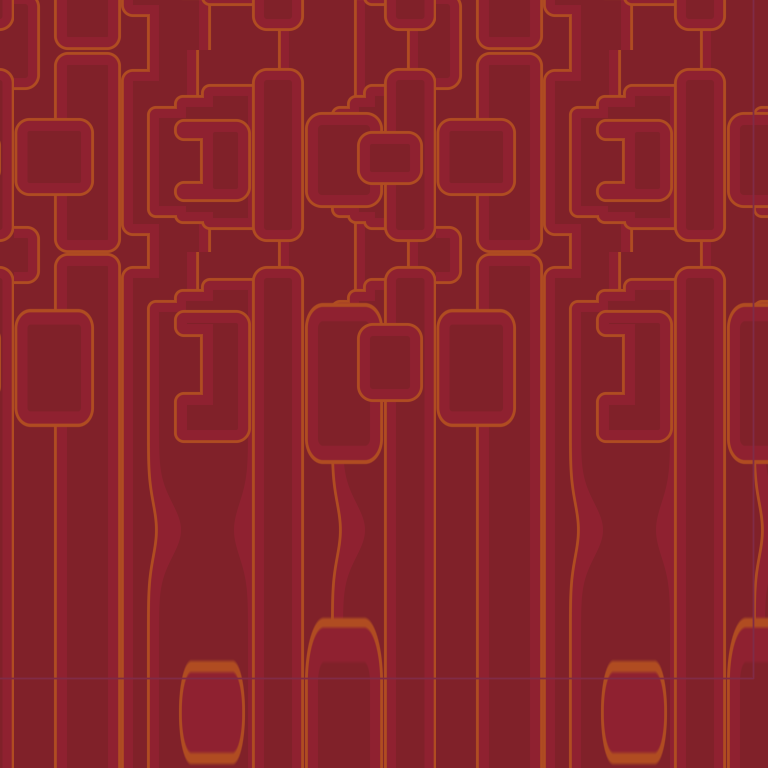
Reproduce this pattern procedurally as a Shadertoy shader.

```glsl
// Overlapping rounded panels, bars and stepped plates in dark red, traced in orange.
// Each shape is a distance field painted back to front as outline, crimson rim and core;
// the tile repeats across in x, while its rows grow taller towards the bottom.

const vec3 CORE = vec3(0.50, 0.13, 0.16);
const vec3 RIM = vec3(0.56, 0.13, 0.19);
const vec3 LINE = vec3(0.69, 0.30, 0.13);
const vec3 FRAME = vec3(0.50, 0.17, 0.28);

// Canvas height in design units
const float SIZE = 768.0;

// Signed distance to a rounded box given by two corners
float box(vec2 p, vec2 lo, vec2 hi, float r) {
    vec2 q = abs(p - 0.5 * (lo + hi)) - 0.5 * (hi - lo) + r;
    return length(max(q, 0.0)) + min(max(q.x, q.y), 0.0) - r;
}

// Box whose corners and line weight are stretched vertically
float tallBox(vec2 p, vec2 lo, vec2 hi, float r, float stretch) {
    vec2 s = vec2(1.0, stretch);
    return box(p / s, lo / s, hi / s, r);
}

// Plate with three steps at its left end
float stairs(vec2 p, float x, float run, float top, float bottom) {
    float d = 1e5;
    for (int i = 0; i < 3; i++) {
        float k = float(i);
        vec2 lo = vec2(x + run * k, top + 22.0 - 11.0 * k);
        d = min(d, box(p, lo, vec2(x + 150.0, bottom - 12.0 + 6.0 * k), 9.0));
    }
    return d;
}

// Bracket open to the left between the heights gap.x and gap.y
float bracket(vec2 p, float top, float bottom, vec2 gap) {
    float body = box(p, vec2(200.0, top), vec2(251.0, bottom), 15.0);
    float upper = box(p, vec2(174.0, top), vec2(232.0, gap.x), 10.0);
    float lower = box(p, vec2(174.0, gap.y), vec2(232.0, bottom), 10.0);
    return min(body, min(upper, lower));
}

// Paint a shape: outline, then rim, then core
void paint(inout vec3 col, float d, float rim) {
    float aa = 0.7 * SIZE / iResolution.y;
    vec3 fill = mix(CORE, RIM, smoothstep(-aa, aa, d + rim));
    fill = mix(fill, LINE, smoothstep(-aa, aa, d + 2.8));
    col = mix(col, fill, smoothstep(aa, -aa, d));
}

void mainImage(out vec4 fragColor, in vec2 fragCoord) {
    vec2 canvas = vec2(fragCoord.x, iResolution.y - fragCoord.y) / iResolution.y * SIZE;
    vec2 p = vec2(mod(canvas.x - 14.5, 422.0) + 14.5, canvas.y);
    vec3 col = CORE;

    // Upright seams behind everything
    paint(col, 278.0 - p.x, 11.0);
    paint(col, 354.0 - p.x, 11.0);
    paint(col, 407.0 - p.x, 11.0);

    // Left strip, widened beside each row, with a jogged right edge
    float strip = 147.0 - p.x;
    strip = min(strip, box(p, vec2(121.0, -150.0), vec2(300.0, 17.0), 12.0));
    strip = min(strip, box(p, vec2(121.0, 69.0), vec2(300.0, 236.0), 12.0));
    strip = min(strip, box(p, vec2(121.0, 266.0), vec2(300.0, 1100.0), 12.0));
    float jog = step(p.y, 50.0) + step(200.0, p.y) * step(p.y, 252.0);
    paint(col, max(strip, p.x - 199.0 - 12.0 * jog), 12.0);

    // Stepped plates, whose left edges swell low on the canvas
    float swell = exp(-pow((p.y - 530.0) / 38.0, 2.0));
    vec2 bent = p - vec2(8.0 * swell, 0.0);
    vec3 plateTop = vec3(-200.0, 84.0, 278.0);
    vec3 plateEnd = vec3(6.0, 230.0, 1100.0);
    for (int i = 0; i < 3; i++) {
        paint(col, max(stairs(bent, 147.0, 27.0, plateTop[i], plateEnd[i]), p.x - 260.0), 12.0 + 14.0 * swell);
        paint(col, stairs(bent, 331.0, 16.0, plateTop[i], plateEnd[i]), 12.0 + 14.0 * swell);
    }

    // Brackets and the oval below them
    paint(col, bracket(p, 119.0, 202.0, vec2(141.0, 181.0)), 13.0);
    paint(col, bracket(p, 310.0, 443.0, vec2(337.0, 392.0)), 13.0);
    paint(col, tallBox(p, vec2(179.0, 661.0), vec2(245.0, 764.0), 12.5, 4.0), 40.0);

    // Middle panels, taller in each row
    paint(col, box(p, vec2(305.0, 112.0), vec2(383.0, 208.0), 17.0), 13.0);
    paint(col, tallBox(p, vec2(305.0, 303.0), vec2(383.0, 464.0), 18.0, 1.4), 13.0);
    paint(col, tallBox(p, vec2(305.0, 618.0), vec2(383.0, 950.0), 19.0, 3.4), 13.0);

    // Side tabs
    paint(col, box(p, vec2(-30.0, -8.0), vec2(40.0, 90.0), 15.0), 12.0);
    paint(col, box(p, vec2(-30.0, 226.0), vec2(40.0, 284.0), 13.0), 12.0);

    // Two narrow bars and one wide bar, split into rows
    vec3 barTop = vec3(-300.0, 68.0, 266.0);
    vec3 barEnd = vec3(31.0, 242.0, 1100.0);
    vec3 wideTop = vec3(-300.0, 52.0, 253.0);
    vec3 wideEnd = vec3(50.0, 253.0, 1100.0);
    for (int i = 0; i < 3; i++) {
        paint(col, box(p, vec2(252.0, barTop[i]), vec2(304.0, barEnd[i]), 15.0), 12.0);
        paint(col, box(p, vec2(384.0, barTop[i]), vec2(436.5, barEnd[i]), 15.0), 12.0);
        paint(col, box(p, vec2(54.0, wideTop[i]), vec2(121.0, wideEnd[i]), 14.0), 13.0);
    }

    // Front panels
    paint(col, box(p, vec2(14.5, 118.0), vec2(94.0, 196.0), 15.0), 13.0);
    paint(col, tallBox(p, vec2(14.5, 309.0), vec2(94.0, 427.0), 16.0, 1.2), 13.0);
    paint(col, box(p, vec2(357.0, 131.0), vec2(423.0, 185.0), 15.0), 13.0);
    paint(col, box(p, vec2(357.0, 323.0), vec2(423.0, 402.0), 16.0), 13.0);

    // Thin violet frame line over the top left
    float frame = abs(box(canvas, vec2(-50.0), vec2(753.5, 678.5), 0.0));
    col = mix(col, FRAME, smoothstep(1.5, 0.3, frame));

    fragColor = vec4(col, 1.0);
}
```
